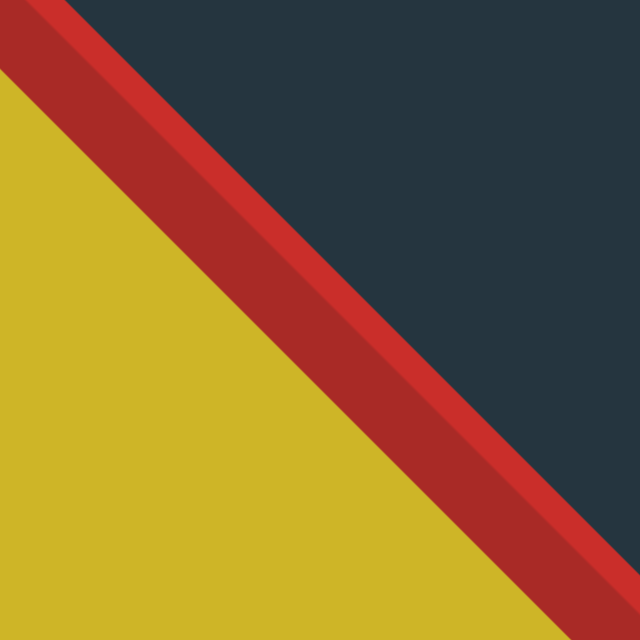
Reproduce this background procedurally as a Shadertoy shader.

```glsl
// Flat two-tone field split by a diagonal red ribbon with a lit upper strip.
// Every edge is a line of constant x + y, so one diagonal coordinate
// places them all and the colours are layered from lower left to upper right.

// Smoothed step across a diagonal edge, never narrower than a pixel.
float pastEdge(float diagonal, float edge, float softness) {
    float halfWidth = max(softness, 1.0 / min(iResolution.x, iResolution.y));
    return smoothstep(edge - halfWidth, edge + halfWidth, diagonal);
}

void mainImage(out vec4 fragColor, in vec2 fragCoord) {
    vec2 uv = fragCoord / iResolution.xy;
    float diagonal = uv.x + uv.y;

    // Lower-left field
    vec3 color = vec3(0.808, 0.710, 0.153);

    // Ribbon: shaded body, then its bright strip
    color = mix(color, vec3(0.663, 0.165, 0.150), pastEdge(diagonal, 0.8925, 0.0025));
    color = mix(color, vec3(0.792, 0.180, 0.163), pastEdge(diagonal, 1.0400, 0.0040));

    // Upper-right field
    color = mix(color, vec3(0.145, 0.208, 0.247), pastEdge(diagonal, 1.1012, 0.0025));

    fragColor = vec4(color, 1.0);
}
```
